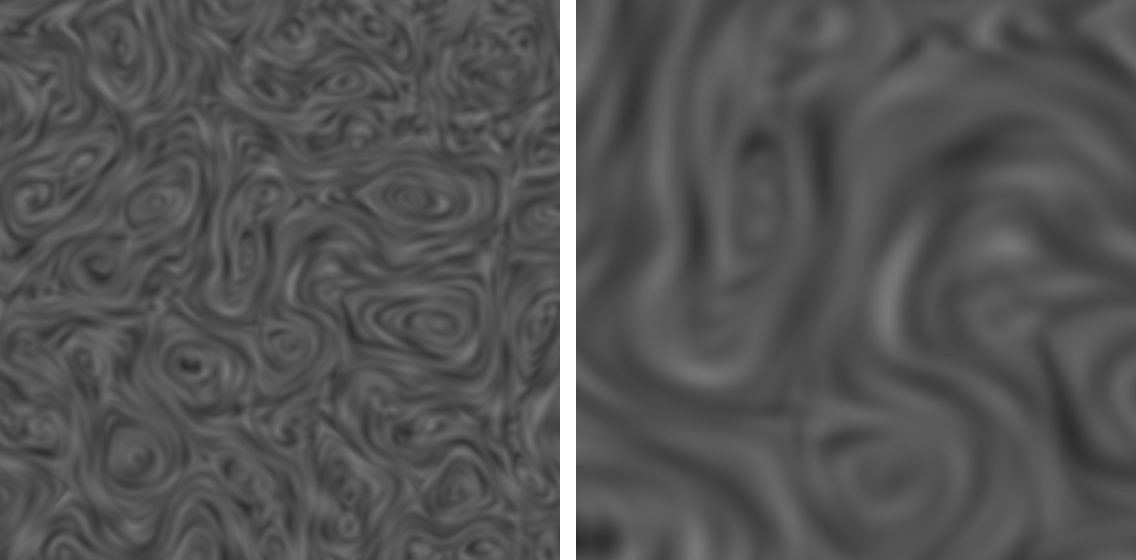
Left: the whole. Right: its middle third, enlarged.
A Shadertoy shader for this texture:

```glsl
// Grey swirling streaks: fine noise smeared along a field of irregular vortices.
#define MEAN_GREY 0.324
#define CONTRAST 0.148
#define VORTEX_FREQ 4.3
#define DETAIL_SHARE 0.42
#define GRAIN_FREQ 52.0
#define COARSE_SHARE 0.6
#define STEPS 10
#define STEP_LENGTH 0.0053
#define SLOW_CORE 0.8
#define GRAIN_LENGTH 0.0085

// Random gradient in the square -1..1 for a lattice cell
vec2 hashGradient(vec2 cell) {
    uvec2 q = uvec2(ivec2(cell) + 4096);
    q = q * 1664525u + 1013904223u;
    q.x += q.y * 1664525u;
    q.y += q.x * 1664525u;
    q ^= q >> 16u;
    q.x += q.y * 1664525u;
    q.y += q.x * 1664525u;
    q ^= q >> 16u;
    return vec2(q & 65535u) / 32767.5 - 1.0;
}

// Gradient noise: value in x, derivatives in yz
vec3 noiseD(vec2 p) {
    vec2 i = floor(p), f = p - i;
    vec2 u = f * f * f * (f * (f * 6.0 - 15.0) + 10.0);
    vec2 du = 30.0 * f * f * (f * (f - 2.0) + 1.0);
    vec2 ga = hashGradient(i);
    vec2 gb = hashGradient(i + vec2(1, 0));
    vec2 gc = hashGradient(i + vec2(0, 1));
    vec2 gd = hashGradient(i + vec2(1, 1));
    float a = dot(ga, f);
    float b = dot(gb, f - vec2(1, 0));
    float c = dot(gc, f - vec2(0, 1));
    float d = dot(gd, f - vec2(1, 1));
    float k = a - b - c + d;
    float value = a + u.x * (b - a) + u.y * (c - a) + u.x * u.y * k;
    vec2 slope = mix(mix(ga, gb, u.x), mix(gc, gd, u.x), u.y)
               + du * (u.yx * k + vec2(b, c) - a);
    return vec3(value, slope);
}

// Divergence-free flow that slows down in the vortex cores
vec2 flow(vec2 p) {
    vec2 slope = noiseD(p * VORTEX_FREQ + 3.7).yz
               + DETAIL_SHARE * noiseD(p * VORTEX_FREQ * 2.3 + 41.3).yz;
    vec2 v = vec2(slope.y, -slope.x);
    return v * inversesqrt(dot(v, v) + SLOW_CORE);
}

// Fine grain with some coarser blotches; the second lattice is turned
float grain(vec2 p) {
    vec2 turned = mat2(0.8, 0.6, -0.6, 0.8) * p;
    return noiseD(p * GRAIN_FREQ + 90.5).x
         + COARSE_SHARE * noiseD(turned * GRAIN_FREQ * 0.42 + 17.2).x;
}

void mainImage(out vec4 fragColor, in vec2 fragCoord) {
    vec2 p = fragCoord / iResolution.y;
    float sum = grain(p), weights = 1.0, arc = 0.0;

    // Follow the streamline both ways, averaging the grain with tapered ends
    for (int side = -1; side <= 1; side += 2) {
        vec2 q = p;
        for (int n = 1; n <= STEPS; n++) {
            vec2 move = flow(q) * STEP_LENGTH * float(side);
            float t = float(n) / float(STEPS + 1);
            float w = (1.0 - t * t) * (1.0 - t * t);
            q += move;
            sum += w * grain(q);
            weights += w;
            arc += w * length(move);
        }
    }

    // Restore the contrast lost along long streaks
    float streak = sum / weights * sqrt(1.0 + arc / GRAIN_LENGTH);
    fragColor = vec4(vec3(MEAN_GREY + CONTRAST * streak), 1.0);
}
```
